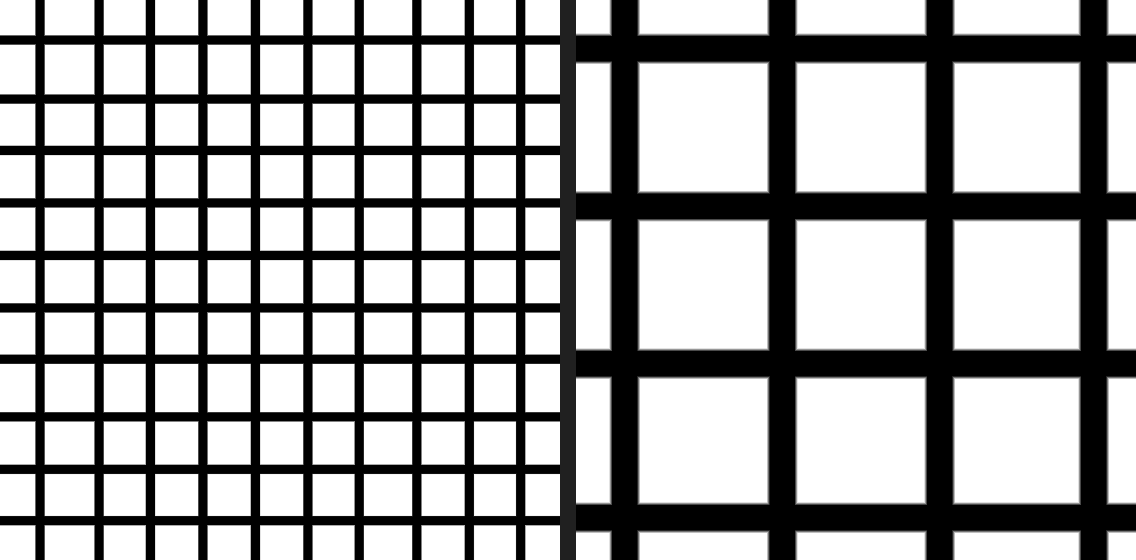
Left: the whole. Right: its middle third, enlarged.
Write a Shadertoy shader that draws this pattern.

```glsl
// Black grid of ten by ten lines on white, with slightly uneven spacing.
#define LINE_COUNT 10
#define FIRST_LINE 0.0715
#define PITCH 0.09375
#define LINE_WIDTH 0.0166
#define EDGE_SOFTNESS 0.002
#define WIDE_GAP_A 0.0117
#define WIDE_GAP_B 0.0091
#define NARROW_GAP 0.0021
#define INK vec3(0.0)
#define PAPER vec3(1.0)

// Centre of a line: even pitch, two widened cells, a few narrowed ones.
float lineCentre(float i) {
    float widened = WIDE_GAP_A * step(1.0, i) + WIDE_GAP_B * step(7.0, i);
    float narrowed = NARROW_GAP * floor((i + 1.55) / 3.5);
    return FIRST_LINE + PITCH * i + widened - narrowed;
}

// Distance on each axis to the nearest line centre.
vec2 nearestLine(vec2 p) {
    vec2 nearest = vec2(1.0);
    for (int i = 0; i < LINE_COUNT; i++) {
        nearest = min(nearest, abs(p - lineCentre(float(i))));
    }
    return nearest;
}

void mainImage(out vec4 fragColor, in vec2 fragCoord) {
    // Both axes share the same spacing, measured from the top left.
    vec2 p = fragCoord / iResolution.xy;
    p.y = 1.0 - p.y;

    // Soft-edged coverage of the vertical and horizontal lines.
    vec2 edge = max(vec2(EDGE_SOFTNESS), 1.0 / iResolution.xy);
    vec2 coverage = clamp(0.5 + (0.5 * LINE_WIDTH - nearestLine(p)) / edge, 0.0, 1.0);
    float ink = max(coverage.x, coverage.y);

    fragColor = vec4(mix(PAPER, INK, ink), 1.0);
}
```
